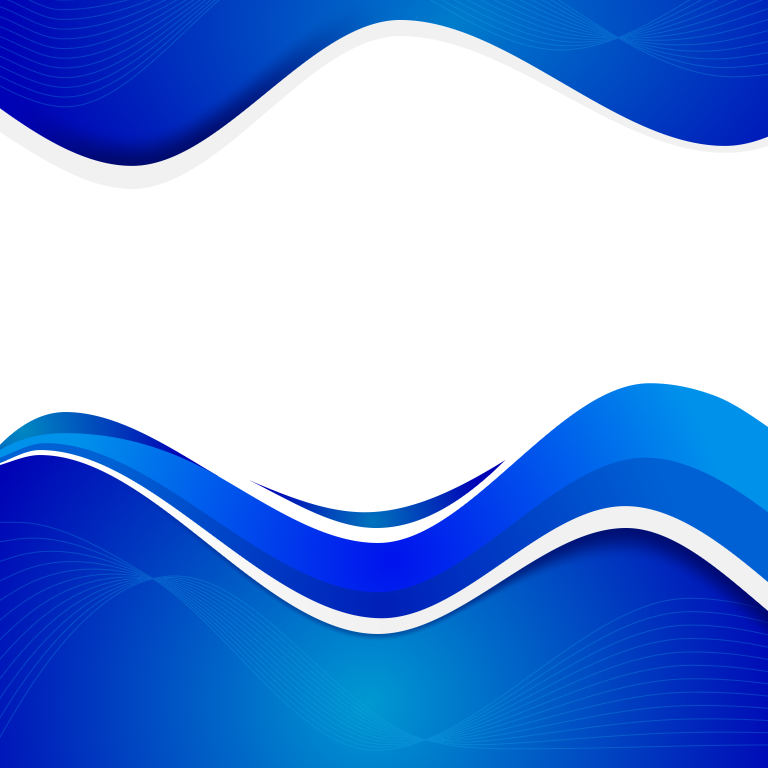
Write a Shadertoy shader that draws this background.

```glsl
// White page framed by flowing blue waves: a panel above, stacked ribbons below.
// Every edge is a chain of cubic spans through knots (x, height, slope);
// radial gradients, edge shadows and bundles of blended hairlines fill the panels.

const vec3 WHITE = vec3(1.0);
const vec3 PALE = vec3(0.947);
const vec3 ROYAL = vec3(0.0, 0.01, 0.71);
const vec3 NAVY = vec3(0.0, 0.03, 0.38);
const vec3 TEAL = vec3(0.0, 0.60, 0.82);
const vec3 AZURE = vec3(0.0, 0.49, 0.80);
const vec3 SKY = vec3(0.0, 0.57, 0.92);
const vec3 ELECTRIC = vec3(0.0, 0.07, 0.93);
const vec3 COBALT = vec3(0.0, 0.12, 0.72);
const vec3 OCEAN = vec3(0.0, 0.38, 0.83);
const vec3 HAIRLINE = vec3(0.10, 0.68, 0.92);
const float LINE_WIDTH = 0.0013;
const float LINE_ALPHA = 0.27;
const int LINE_COUNT = 12;

// Cubic Hermite span between two knots
float span(float x, vec3 a, vec3 b) {
    float w = b.x - a.x;
    float t = clamp((x - a.x) / w, 0.0, 1.0);
    float s = 1.0 - t;
    return mix(a.y, b.y, t * t * (3.0 - 2.0 * t)) + w * t * s * (a.z * s - b.z * t);
}

float wave(float x, vec3 a, vec3 b, vec3 c) {
    return x < b.x ? span(x, a, b) : span(x, b, c);
}

float wave(float x, vec3 a, vec3 b, vec3 c, vec3 d, vec3 e) {
    return x < c.x ? wave(x, a, b, c) : wave(x, c, d, e);
}

// Distance in pixels to the zero set of a height field
float pixels(float d) {
    return d / max(length(vec2(dFdx(d), dFdy(d))), 1e-6);
}

float cover(float d) {
    return clamp(0.5 + pixels(d), 0.0, 1.0);
}

vec3 radial(vec2 offset, float radius, vec3 inner, vec3 outer) {
    return mix(inner, outer, clamp(length(offset) / radius, 0.0, 1.0));
}

// Hairlines blended between two boundary waves
float bundle(float y, float first, float last) {
    float width = LINE_WIDTH * iResolution.y;
    float ink = 0.0;
    for (int i = 0; i < LINE_COUNT; i++) {
        float d = y - mix(first, last, float(i) / float(LINE_COUNT - 1));
        ink = max(ink, clamp(0.5 + 0.5 * width - abs(pixels(d)), 0.0, 1.0));
    }
    return ink * min(width, 1.0) * LINE_ALPHA;
}

void mainImage(out vec4 fragColor, in vec2 fragCoord) {
    vec2 p = fragCoord / iResolution.xy;
    float x = p.x, y = p.y;
    vec3 color = WHITE;

    // Upper panel with pale rim
    float rim = wave(x, vec3(0.0, 0.828, -0.65), vec3(0.172, 0.754, 0.0),
        vec3(0.521, 0.953, 0.0), vec3(0.944, 0.801, 0.0), vec3(1.0, 0.810, 0.35));
    float roof = wave(x, vec3(0.0, 0.859, -0.72), vec3(0.172, 0.784, 0.0),
        vec3(0.521, 0.974, 0.0), vec3(0.944, 0.810, 0.0), vec3(1.0, 0.822, 0.40));
    vec3 panel = radial((p - vec2(0.59, 0.97)) * vec2(1.0, 1.5), 0.58, AZURE, ROYAL);
    float upperA = wave(x, vec3(0.0, 0.888, -0.5), vec3(0.085, 0.861, 0.0),
        vec3(0.40, 1.06, 0.0), vec3(0.73, 0.935, 0.0), vec3(1.0, 1.06, 0.5));
    float upperB = wave(x, vec3(0.0, 1.03, -0.3), vec3(0.08, 1.0, 0.0),
        vec3(0.50, 1.10, 0.0), vec3(0.955, 0.900, 0.0), vec3(1.0, 0.903, 0.1));
    panel = mix(panel, HAIRLINE, bundle(y, upperA, upperB));
    float shadeX = smoothstep(0.0, 0.16, x) * (1.0 - smoothstep(0.24, 0.52, x));
    panel = mix(panel, NAVY, shadeX * (1.0 - smoothstep(0.0, 0.045, y - roof)) * 0.85);
    color = mix(color, PALE, cover(y - rim));
    color = mix(color, panel, cover(y - roof));

    // Back ribbon: left crest and central crescent
    float crest = wave(x, vec3(0.0, 0.421, 1.0), vec3(0.085, 0.4635, 0.0), vec3(0.284, 0.380, -0.6));
    vec3 crestColor = radial(p - vec2(0.03, 0.44), 0.21, vec3(0.0, 0.53, 0.76), ROYAL);
    color = mix(color, crestColor, cover(crest - y) * step(x, 0.284));
    float moonTop = wave(x, vec3(0.326, 0.374, -0.42), vec3(0.475, 0.333, 0.0), vec3(0.658, 0.401, 0.62));
    float moonLow = wave(x, vec3(0.326, 0.374, -0.5), vec3(0.490, 0.3125, 0.0), vec3(0.658, 0.401, 1.0));
    vec3 moonColor = radial(p - vec2(0.485, 0.32), 0.145, vec3(0.0, 0.45, 0.74), ROYAL);
    float moon = cover(moonTop - y) * cover(y - moonLow);
    color = mix(color, moonColor, moon * step(0.326, x) * step(x, 0.658));

    // Bright ribbon, hiding everything beneath it
    vec3 dip = vec3(0.284, 0.380, -0.58);
    float left = wave(x, vec3(0.0, 0.414, 0.6), vec3(0.085, 0.436, 0.0), dip);
    float right = wave(x, dip, vec3(0.492, 0.293, 0.0), vec3(0.846, 0.501, 0.0),
        vec3(0.93, 0.485, -0.37), vec3(1.0, 0.444, -0.70));
    float ribbon = x < dip.x ? left : right;
    color = mix(color, radial(p - vec2(0.51, 0.27), 0.44, ELECTRIC, SKY), cover(ribbon - y));

    // Deep ribbon and pale strip
    float deep = wave(x, vec3(0.0, 0.404, 0.4), vec3(0.059, 0.423, 0.0),
        vec3(0.492, 0.229, 0.0), vec3(0.840, 0.404, 0.0), vec3(1.0, 0.333, -0.75));
    color = mix(color, radial(p - vec2(0.50, 0.21), 0.40, COBALT, OCEAN), cover(deep - y));
    float strip = wave(x, vec3(0.0, 0.397, 0.4), vec3(0.052, 0.414, 0.0),
        vec3(0.497, 0.195, 0.0), vec3(0.814, 0.341, 0.0), vec3(1.0, 0.242, -0.85));
    color = mix(color, mix(WHITE, PALE, smoothstep(0.1, 0.5, x)), cover(strip - y));

    // Lower panel
    float hill = wave(x, vec3(0.0, 0.3945, 0.3), vec3(0.052, 0.4075, 0.0),
        vec3(0.492, 0.1745, 0.0), vec3(0.815, 0.3125, 0.0), vec3(1.0, 0.2045, -0.85));
    panel = radial(p - vec2(0.48, 0.085), 0.56, TEAL, ROYAL);
    float lowerA = wave(x, vec3(0.02, 0.320, 0.0), vec3(0.195, 0.249, -0.6),
        vec3(0.488, 0.023, 0.0), vec3(0.898, 0.221, 0.0), vec3(1.0, 0.205, -0.3));
    float lowerB = wave(x, vec3(0.0, 0.04, 1.8), vec3(0.228, 0.250, 0.0),
        vec3(0.55, 0.038, -0.3), vec3(0.68, 0.025, 0.0), vec3(1.0, 0.03, 0.0));
    panel = mix(panel, HAIRLINE, bundle(y, lowerA, lowerB));
    float depth = mix(0.010, 0.042, smoothstep(0.58, 0.82, x));
    float shade = mix(0.35, 0.80, smoothstep(0.5, 0.8, x)) * smoothstep(0.1, 0.35, x);
    panel = mix(panel, NAVY, shade * (1.0 - smoothstep(0.0, depth, hill - y)));
    color = mix(color, panel, cover(hill - y));

    fragColor = vec4(color, 1.0);
}
```
